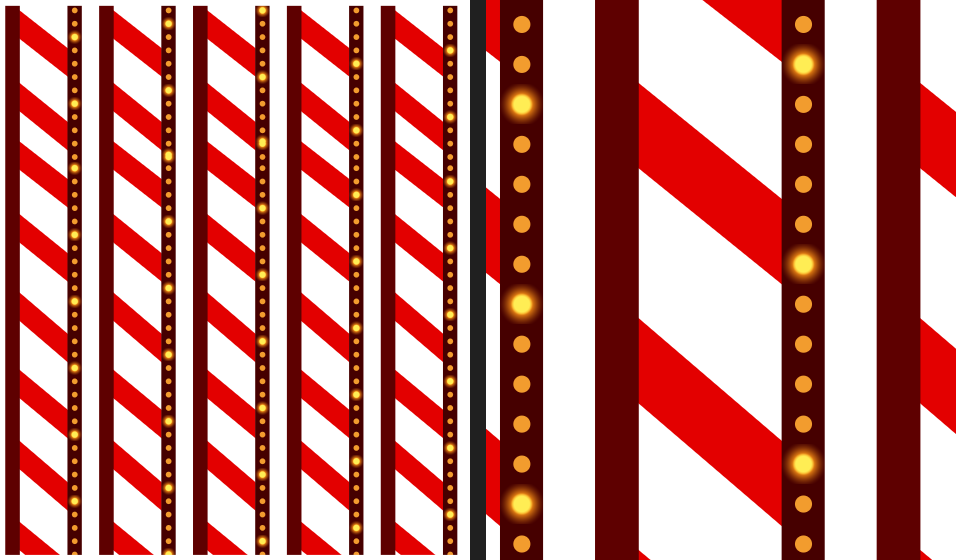
Left, the full canvas; right, a detail of the centre.
A WebGL 2 fragment shader for this pattern:

```glsl
#version 300 es
precision highp float;

uniform vec2 u_resolution;
out vec4 fragColor;

// Lengths are in design units: the canvas is 768 units high.
const float CANVAS_HEIGHT = 768.0;
const float COLUMNS = 5.0;
const float COLUMN_PITCH = 128.75;
const float COLUMN_START = 7.2;
const vec2 COLUMN_SPAN = vec2(8.0, 761.0);    // top and bottom
const vec2 PLAIN_BAR = vec2(0.0, 20.0);       // left and right in a column
const vec2 STRIPE_PANEL = vec2(19.0, 86.0);
const vec2 BULB_BAR = vec2(85.3, 105.0);

const int STRIPES = 8;
const float STRIPE_HEIGHT = 39.0;
// Left top height and slope of each uneven stripe
const vec2 STRIPE[STRIPES] = vec2[](
    vec2(14.5, 0.785), vec2(114.0, 0.81), vec2(194.3, 0.78), vec2(294.0, 0.81),
    vec2(401.5, 0.857), vec2(507.5, 0.83), vec2(605.0, 0.857), vec2(716.0, 0.82));

const float BULB_X = 95.3;
const float BULB_PITCH = 18.27;
const float BULB_RADIUS = 3.9;
const float LIT_RADIUS = 4.3;
const float HALO_RADIUS = 10.5;
const float LIT_EVERY = 5.0;
const float LIT_PHASE = 2.0;
const vec2 STRIP_START = vec2(14.3, 11.4);    // upper and lower bulb strips
const float UPPER_LAST = 11.0;
const float LOWER_FIRST = 10.0;
const float BULB_LAST = 41.0;

const vec3 WHITE = vec3(1.0);
const vec3 RED = vec3(0.89, 0.0, 0.0);
const vec3 MAROON = vec3(0.37, 0.0, 0.0);
const vec3 DARK_MAROON = vec3(0.275, 0.0, 0.0);
const vec3 AMBER = vec3(0.95, 0.61, 0.18);
const vec3 HALO = vec3(0.96, 0.55, 0.08);
const vec3 LIT_YELLOW = vec3(1.0, 0.93, 0.33);

float pixel;

// Coverage of a shape from its signed distance
float fill(float d) {
    return clamp(0.5 - d / pixel, 0.0, 1.0);
}

float band(float x, vec2 span) {
    return fill(max(span.x - x, x - span.y));
}

float stripes(vec2 p) {
    float cover = 0.0;
    float x = p.x - PLAIN_BAR.y;
    for (int i = 0; i < STRIPES; i++) {
        float slope = STRIPE[i].y;
        float middle = STRIPE[i].x + 0.5 * STRIPE_HEIGHT + slope * x;
        float d = abs(p.y - middle) - 0.5 * STRIPE_HEIGHT;
        cover = max(cover, fill(d / sqrt(1.0 + slope * slope)));
    }
    return cover;
}

// Coverage of unlit bulbs, halos and lit cores
vec3 bulbs(vec2 p, float column) {
    vec3 cover = vec3(0.0);
    for (int strip = 0; strip < 2; strip++) {
        float start = STRIP_START[strip];
        float first = strip == 0 ? 0.0 : LOWER_FIRST;
        float last = strip == 0 ? UPPER_LAST : BULB_LAST;
        float index = clamp(floor((p.y - start) / BULB_PITCH + 0.5), first, last);
        float r = length(p - vec2(BULB_X, start + index * BULB_PITCH));
        float phase = mod(index + column - LIT_PHASE + 0.5, LIT_EVERY);
        if (phase < 1.0) {
            float fade = clamp((HALO_RADIUS - r) / (HALO_RADIUS - LIT_RADIUS), 0.0, 1.0);
            cover.y = max(cover.y, pow(fade, 1.5));
            float core = 1.0 - smoothstep(LIT_RADIUS - 1.0, LIT_RADIUS + 1.0, r);
            cover.z = max(cover.z, core);
        } else if (strip == 0 || index > UPPER_LAST) {
            cover.x = max(cover.x, fill(r - BULB_RADIUS));
        }
    }
    return cover;
}

void main() {
    pixel = CANVAS_HEIGHT / u_resolution.y;
    vec2 p = gl_FragCoord.xy * pixel;
    p.y = CANVAS_HEIGHT - p.y;

    // Column cells, split midway through the white gaps
    float gap = 0.5 * (COLUMN_PITCH - BULB_BAR.y);
    float column = floor((p.x - COLUMN_START + gap) / COLUMN_PITCH);
    float inside = band(p.y, COLUMN_SPAN);
    inside *= step(0.0, column) * step(column, COLUMNS - 1.0);
    p.x -= COLUMN_START + column * COLUMN_PITCH;

    // Slanted stripes between two upright bars
    vec3 color = mix(WHITE, RED, stripes(p) * band(p.x, STRIPE_PANEL));
    color = mix(color, MAROON, band(p.x, PLAIN_BAR));
    color = mix(color, DARK_MAROON, band(p.x, BULB_BAR));

    // Bulbs, with the lit ones stepping from column to column
    vec3 light = bulbs(p, column);
    color = mix(color, AMBER, light.x);
    color = mix(color, HALO, light.y);
    color = mix(color, LIT_YELLOW, light.z);

    fragColor = vec4(mix(WHITE, color, inside), 1.0);
}
```
